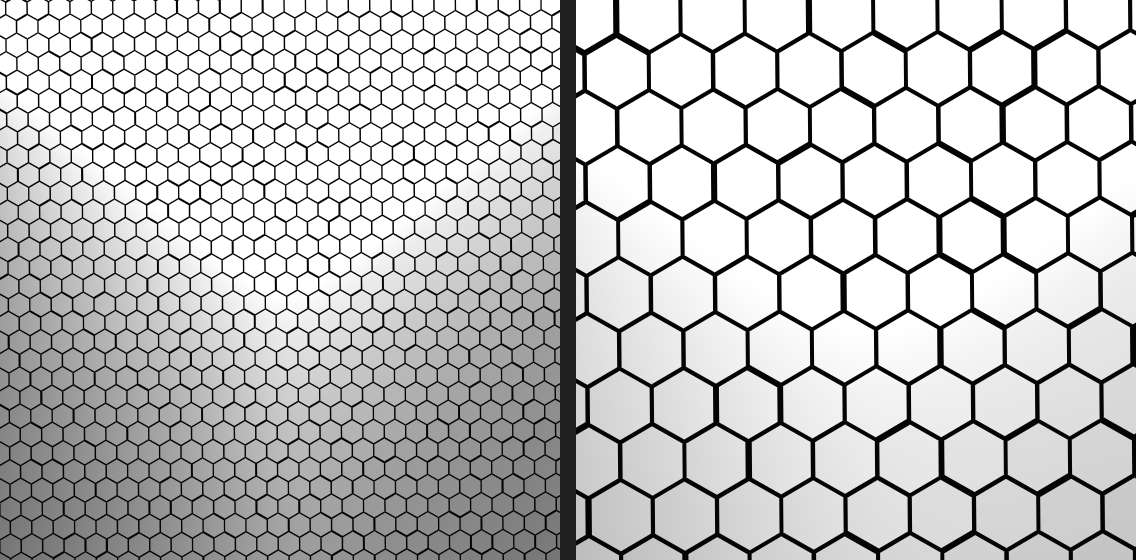
Left: the whole. Right: its middle third, enlarged.
This pattern is drawn by a WebGL 2 fragment shader. Its source:

```glsl
#version 300 es
precision highp float;
// Slightly tilted mesh of pointy-top hexagons in thin black lines, over a soft
// grey ground lit from above. Cells come from two interleaved grids; a hash
// of each edge's midpoint makes some edges heavier.

#define COLUMNS 26.15        // cells across the canvas
#define TILT 0.009           // rotation of the mesh, radians
#define ANCHOR vec2(0.4723, 0.625) // centre of one cell
#define LINE_WIDTH 0.066     // usual edge width, in cells
#define HEAVY_WIDTH 0.030    // extra width of a heavy edge
#define HEAVY_SHARE 0.13     // share of edges that are heavy
#define LIGHT_TIP vec2(0.51, 0.47) // lowest point of the white area
#define LIGHT_SLOPE 0.85     // steepness of the light's sides
#define FALLOFF 1.9          // rate of darkening below the light
#define DARKEST 0.33         // grey the ground tends to
#define CELL_SHEEN 0.025     // shading across one cell

uniform vec2 u_resolution;
out vec4 outColor;

const vec3 LINE_COLOR = vec3(0.015);
const float SQRT3 = 1.73205;

float hash(vec2 p) {
    vec3 q = fract(p.xyx * vec3(0.1031, 0.1030, 0.0973));
    q += dot(q, q.yzx + 33.33);
    return fract((q.x + q.y) * q.z);
}

// Offset from the centre of the nearest hexagon; cells are one unit wide.
vec2 hexOffset(vec2 p) {
    vec2 period = vec2(1.0, SQRT3);
    vec2 a = mod(p + 0.5 * period, period) - 0.5 * period;
    vec2 b = mod(p, period) - 0.5 * period;
    return dot(a, a) < dot(b, b) ? a : b;
}

// Both cells beside an edge derive the same key from its midpoint.
float edgeWidth(vec2 midpoint) {
    vec2 key = round(midpoint * vec2(4.0, 4.0 / SQRT3)) + 200.0;
    float variation = mix(0.92, 1.08, hash(key + 71.0));
    float heavy = step(1.0 - HEAVY_SHARE, hash(key));
    return LINE_WIDTH * variation + HEAVY_WIDTH * heavy;
}

// Ink coverage from the six edges, taken as three opposing pairs.
float meshCoverage(vec2 p, vec2 offset, float pixel) {
    float ink = 0.0;
    for (int i = 0; i < 3; i++) {
        float angle = float(i) * radians(60.0);
        vec2 normal = vec2(cos(angle), sin(angle));
        float along = dot(offset, normal);
        float side = along < 0.0 ? -1.0 : 1.0;
        float dist = 0.5 - abs(along);
        float width = edgeWidth(p - offset + 0.5 * side * normal);
        ink = max(ink, clamp(0.5 + (0.5 * width - dist) / pixel, 0.0, 1.0));
    }
    return ink;
}

// White inside a rounded V, fading to grey below it.
float groundShade(vec2 uv) {
    float dx = uv.x - LIGHT_TIP.x;
    float boundary = LIGHT_TIP.y + LIGHT_SLOPE * (sqrt(dx * dx + 0.003) - 0.055);
    float depth = max(boundary - uv.y, 0.0);
    return mix(DARKEST, 1.0, exp(-FALLOFF * depth));
}

void main() {
    vec2 uv = gl_FragCoord.xy / u_resolution.y;
    float pixel = COLUMNS / u_resolution.y;

    // Mesh space
    float c = cos(TILT), s = sin(TILT);
    vec2 p = mat2(c, -s, s, c) * (uv - ANCHOR) * COLUMNS;
    vec2 offset = hexOffset(p);

    // Ground with a faint sheen that vanishes in the white
    float shade = groundShade(uv);
    shade += CELL_SHEEN * (offset.x - offset.y) * smoothstep(1.0, 0.9, shade);

    vec3 color = mix(vec3(shade), LINE_COLOR, meshCoverage(p, offset, pixel));
    outColor = vec4(color, 1.0);
}
```
